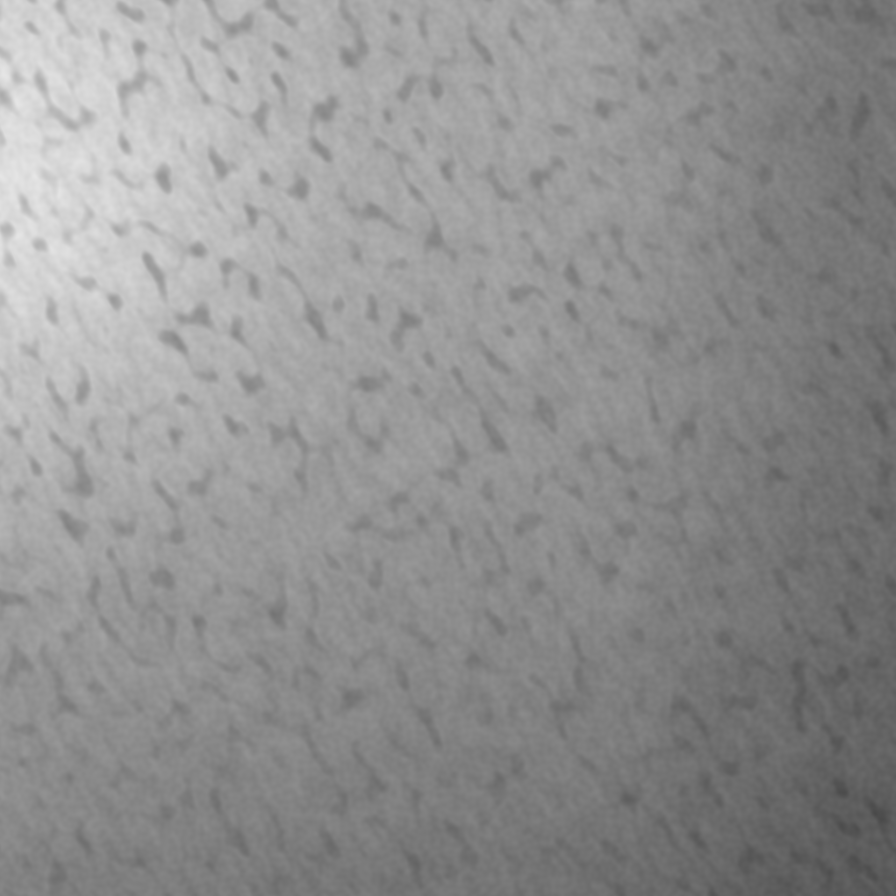
Write a WebGL 1 fragment shader that draws this texture.

```glsl
precision highp float;
// Softly lit grey surface, brightest at the upper left and dim at the right.
// Smooth light terms form the shading; stretched gradient noise adds
// blurred dark pits, slanting streaks and a faint fine grain.

uniform vec2 u_resolution;

// Shading
const float BASE_GREY = 0.437;
const vec2 RISE = vec2(0.34, -0.15);          // linear and squared gain with height
const float SIDE_SLOPE = 0.10;
const vec2 GLOW_CENTER = vec2(0.0, 0.79);
const vec2 GLOW_RADIUS = vec2(0.28, 0.30);
const float GLOW_GAIN = 0.18;
const vec2 EDGE_SHADE = vec2(0.06, 0.08);     // right edge: constant, gain with height

// Surface marks: frequencies are across and along the slant
const vec2 SLANT = vec2(0.52, -0.854);
const vec2 PIT_FREQ = vec2(48.0, 31.0);
const vec2 STREAK_FREQ = vec2(74.0, 30.0);
const vec2 PIT_RANGE = vec2(0.06, 0.56);
const vec2 PIT_DEPTH = vec2(0.055, 0.17);     // in dim and in bright light
const vec2 STREAK_GAIN = vec2(0.040, 0.065);  // in dim and in bright light
const float MOTTLE_FREQ = 13.0;
const float MOTTLE_GAIN = 0.022;
const float GRAIN_FREQ = 125.0;
const float GRAIN_GAIN = 0.030;

// Pseudo-random unit vector for a lattice point
vec2 latticeGradient(vec2 cell) {
  vec3 p = fract(cell.xyx * vec3(0.1031, 0.1030, 0.0973));
  p += dot(p, p.yzx + 33.33);
  float angle = 6.28318 * fract((p.x + p.y) * p.z);
  return vec2(cos(angle), sin(angle));
}

// Gradient noise, roughly -0.7 to 0.7
float gradientNoise(vec2 p) {
  vec2 cell = floor(p);
  vec2 f = p - cell;
  vec2 fade = f * f * f * (f * (f * 6.0 - 15.0) + 10.0);
  vec2 e = vec2(1.0, 0.0);
  float a = dot(latticeGradient(cell), f);
  float b = dot(latticeGradient(cell + e.xy), f - e.xy);
  float c = dot(latticeGradient(cell + e.yx), f - e.yx);
  float d = dot(latticeGradient(cell + e.xx), f - e.xx);
  return mix(mix(a, b, fade.x), mix(c, d, fade.x), fade.y);
}

// Large-scale light falling on the surface
float shading(vec2 uv) {
  vec2 toGlow = (uv - GLOW_CENTER) / GLOW_RADIUS;
  float light = BASE_GREY + RISE.x * uv.y + RISE.y * uv.y * uv.y;
  light += SIDE_SLOPE * (0.5 - uv.x);
  light += GLOW_GAIN * exp(-dot(toGlow, toGlow));
  light -= (EDGE_SHADE.x + EDGE_SHADE.y * uv.y) * smoothstep(0.6, 1.0, uv.x);
  return light;
}

void main() {
  vec2 uv = gl_FragCoord.xy / u_resolution;
  float light = shading(uv);
  float relief = smoothstep(0.46, 0.80, light);

  // Axes across and along the slant, gently bent
  vec2 bend = 0.008 * vec2(gradientNoise(uv * 9.0 + 3.7), gradientNoise(uv * 9.0 + 41.2));
  vec2 p = uv + bend;
  vec2 slanted = vec2(dot(p, vec2(-SLANT.y, SLANT.x)), dot(p, SLANT)) + 2.0;

  // Blurred dark pits, thinned out in patches
  float mottle = gradientNoise(uv * MOTTLE_FREQ + 17.3);
  float pit = gradientNoise(slanted * PIT_FREQ) - 0.15 * mottle;
  pit = smoothstep(PIT_RANGE.x, PIT_RANGE.y, pit);

  // Thin streaks and fine grain
  float streak = gradientNoise(slanted * STREAK_FREQ + 61.0);
  float grain = gradientNoise(uv * GRAIN_FREQ + 9.1);

  float grey = light + 0.018 + 0.010 * relief;
  grey -= mix(PIT_DEPTH.x, PIT_DEPTH.y, relief) * pit;
  grey += mix(STREAK_GAIN.x, STREAK_GAIN.y, relief) * streak;
  grey += MOTTLE_GAIN * mottle + GRAIN_GAIN * grain;
  gl_FragColor = vec4(vec3(clamp(grey, 0.0, 1.0)), 1.0);
}
```
